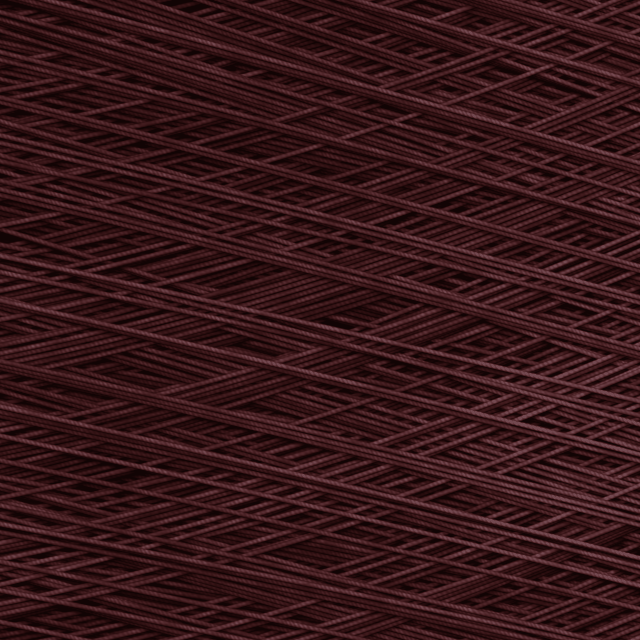
This texture is drawn by a WebGL 2 fragment shader. Its source:

```glsl
#version 300 es
precision highp float;
// Dark wine-red yarn wound in crossing layers of thin twisted threads.

uniform vec2 u_resolution;
out vec4 fragColor;

float hash(ivec2 cell) {
    uvec2 q = uvec2(cell) * uvec2(1597334673u, 3812015801u);
    uint n = (q.x ^ q.y) * 1597334673u;
    n = (n ^ (n >> 15)) * 2246822519u;
    n ^= n >> 13;
    return float(n >> 8) / 16777216.0;
}

float cornerSlope(ivec2 cell, vec2 offset) {
    float angle = 6.2832 * hash(cell);
    return dot(vec2(cos(angle), sin(angle)), offset);
}

float gradientNoise(vec2 p) {
    ivec2 cell = ivec2(floor(p));
    vec2 f = fract(p);
    vec2 blend = f * f * f * (f * (f * 6.0 - 15.0) + 10.0);
    float low = mix(cornerSlope(cell, f),
                    cornerSlope(cell + ivec2(1, 0), f - vec2(1, 0)), blend.x);
    float high = mix(cornerSlope(cell + ivec2(0, 1), f - vec2(0, 1)),
                     cornerSlope(cell + ivec2(1, 1), f - vec2(1, 1)), blend.x);
    return mix(low, high, blend.y);
}

// Height of the point measured across a bent winding direction.
float windingHeight(vec2 p, bool rising, float tilt) {
    if (rising) return p.y - p.x * (0.21 + tilt + 0.11 * p.x);
    return p.y + p.x * (0.21 + tilt + 0.03 * p.x + 0.06 * p.y);
}

// Brightness on a single thread; across runs from -1 (below) to 1 (above).
float threadShade(vec2 p, float across, ivec2 id) {
    float lit = across - 0.25;
    float shade = 0.55 + 0.6 * (1.0 - lit * lit);
    float wear = gradientNoise(vec2(p.x * 28.0, float(id.x) * 0.73 + float(id.y) * 9.1));
    float phase = 850.0 * p.x + 2.2 * across + 5.0 * wear + 6.28 * hash(id + 300);
    float twist = sin(phase) * (0.08 + 0.12 * wear);
    return shade * (0.87 + 0.26 * hash(id + 700)) * (1.0 + twist + 0.28 * wear);
}

// Lays one winding layer, with its shadow, over the tone below it.
float layThreads(float tone, vec2 p, int layer, float depth, float soft) {
    float pitch = mix(0.0078, 0.0088, hash(ivec2(layer, 51)));
    float tilt = 0.09 * (hash(ivec2(layer, 87)) - 0.5);
    float row = windingHeight(p, layer % 2 == 1, tilt) / pitch;
    int nearest = int(floor(row));

    for (int j = -3; j <= 3; j++) {
        ivec2 id = ivec2(nearest + j, layer * 37 + 5);

        // Threads gather in bundles, with a few strays.
        float bundle = gradientNoise(vec2(float(id.x) * 0.23, float(layer) * 7.37 + 0.4));
        float stray = 0.4 * (hash(id) - 0.5);
        if (bundle + stray < mix(0.0, 0.14, depth)) continue;

        float lean = 2.0 * hash(id + 100) - 1.0;
        float center = float(id.x) + 0.5 + 0.5 * (hash(id + 200) - 0.5)
                     + 0.032 * lean * lean * lean * (p.x - 0.5) / pitch;
        float gap = (row - center) * pitch;
        float halfWidth = 0.0043;

        float shadow = 1.0 - smoothstep(0.002, 0.0105, abs(gap + 0.0022));
        tone *= 1.0 - 0.4 * shadow;

        float cover = 1.0 - smoothstep(halfWidth - soft, halfWidth + soft, abs(gap));
        if (cover > 0.0) {
            float across = clamp(gap / halfWidth, -1.0, 1.0);
            float thread = mix(0.17, 0.31, depth) * threadShade(p, across, id);
            tone = mix(tone, thread, cover);
        }
    }
    return tone;
}

void main() {
    vec2 p = gl_FragCoord.xy / u_resolution.y;
    float soft = 0.0007 + 0.6 / u_resolution.y;

    // Wind from the deep core outwards, in alternating directions.
    float tone = 0.07;
    for (int layer = 0; layer < 11; layer++) {
        tone = layThreads(tone, p, layer, float(layer) / 10.0, soft);
    }

    // Broad light on the right, faint unevenness and fine fibre grain.
    float light = 0.95 + 0.2 * smoothstep(0.45, 1.0, p.x);
    light += 0.16 * gradientNoise(p * 3.0 + 4.0);
    light += 0.16 * gradientNoise(p * vec2(130.0, 260.0));
    tone = clamp(0.012 + tone * light, 0.065, 0.45);

    // Shadows stay deep red, lit fibres turn dusty rose.
    float green = tone * (0.14 + 1.1 * tone);
    fragColor = vec4(tone, green, green * 1.1, 1.0);
}
```
